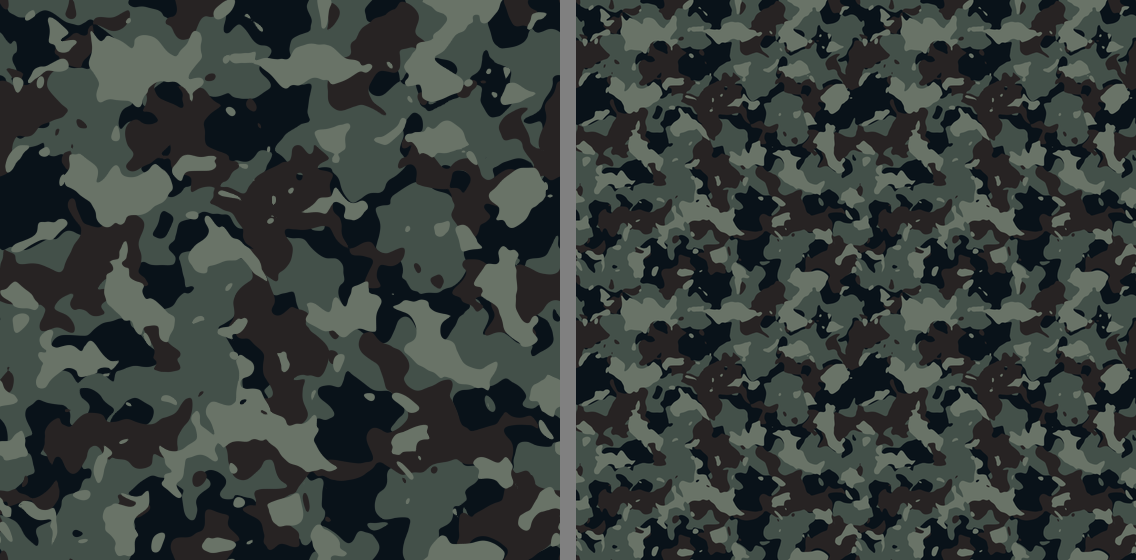
Left, the tile; right, the same tile 2 across and 2 down.
Reproduce this pattern procedurally as a Shadertoy shader.

```glsl
#define GREEN_SCALE 7.0
#define BROWN_SCALE 7.0
#define LIGHT_SCALE 9.0
#define SPOT_SCALE 16.0
#define GREEN_LEVEL -0.13
#define BROWN_LEVEL 0.60
#define LIGHT_LEVEL 0.80
#define WARP_SCALE 16.0
#define WARP_AMOUNT 0.007
#define ROUGHNESS 0.52

const vec3 BLACK = vec3(0.037, 0.070, 0.098);
const vec3 GREEN = vec3(0.262, 0.312, 0.288);
const vec3 BROWN = vec3(0.152, 0.138, 0.138);
const vec3 LIGHT = vec3(0.410, 0.450, 0.402);

// Two random values per cell; cells repeat after "period"
vec2 hash2(vec2 cell, float period, int seed) {
    uvec2 v = uvec2(mod(cell, period)) + uvec2(seed * 131, seed * 977);
    v = v * 1664525u + 1013904223u;
    v.x += v.y * 1664525u;
    v.y += v.x * 1664525u;
    v ^= v >> 16u;
    v.x += v.y * 1664525u;
    v.y += v.x * 1664525u;
    v ^= v >> 16u;
    return vec2(v & 0xffffu) / 65536.0;
}

float cornerSlope(vec2 cell, vec2 offset, float period, int seed) {
    float angle = 6.28319 * hash2(cell, period, seed).x;
    return dot(vec2(cos(angle), sin(angle)), offset);
}

// Wrapping gradient noise, scaled to unit deviation
float noise(vec2 uv, float period, int seed) {
    vec2 p = uv * period + 0.37 * float(seed);
    vec2 cell = floor(p), f = fract(p);
    vec2 w = f * f * f * (f * (f * 6.0 - 15.0) + 10.0);
    vec2 e = vec2(1, 0);
    float low = mix(cornerSlope(cell, f, period, seed),
                    cornerSlope(cell + e.xy, f - e.xy, period, seed), w.x);
    float high = mix(cornerSlope(cell + e.yx, f - e.yx, period, seed),
                     cornerSlope(cell + e.xx, f - e.xx, period, seed), w.x);
    return mix(low, high, w.y) / 0.216;
}

// Lobed patches: three octaves, normalised so levels act as quantiles
float patches(vec2 uv, float period, int seed) {
    float sum = 0.0, power = 0.0, gain = 1.0;
    for (int i = 0; i < 3; i++) {
        sum += gain * noise(uv, period, seed + i);
        power += gain * gain;
        gain *= ROUGHNESS;
        period *= 2.0;
    }
    return sum / sqrt(power);
}

// Scattered small ovals, positive inside
float spots(vec2 uv, float chance, int seed) {
    vec2 p = uv * SPOT_SCALE, base = floor(p);
    float field = -1.0;
    for (int y = -1; y <= 1; y++)
    for (int x = -1; x <= 1; x++) {
        vec2 cell = base + vec2(x, y);
        vec2 shape = hash2(cell, SPOT_SCALE, seed + 1);
        vec2 pick = hash2(cell, SPOT_SCALE, seed + 2);
        vec2 d = p - cell - 0.2 - 0.6 * hash2(cell, SPOT_SCALE, seed);
        float c = cos(6.28319 * shape.x), s = sin(6.28319 * shape.x);
        d = mat2(c, -s, s, c) * d * vec2(1.0, 1.0 + 0.6 * pick.y);
        float radius = mix(0.06, 0.25, shape.y);
        if (pick.x < chance) field = max(field, 1.0 - length(d) / radius);
    }
    return field;
}

// Antialiased coverage of the region where field > 0
float cover(float field) {
    float slope = length(vec2(dFdx(field), dFdy(field)));
    return smoothstep(-0.7, 0.7, field / max(slope, 1e-5));
}

void mainImage(out vec4 fragColor, in vec2 fragCoord) {
    vec2 uv = fragCoord / iResolution.xy;

    // Bend the outlines
    uv += WARP_AMOUNT * vec2(noise(uv, WARP_SCALE, 41), noise(uv, WARP_SCALE, 42));

    float green = patches(uv, GREEN_SCALE, 3) - GREEN_LEVEL;
    float brown = max(patches(uv, BROWN_SCALE, 11) - BROWN_LEVEL, spots(uv, 0.08, 51));
    float light = max(patches(uv, LIGHT_SCALE, 23) - LIGHT_LEVEL, spots(uv, 0.18, 61));

    // Stack the layers from dark to light
    vec3 color = mix(BLACK, GREEN, cover(green));
    color = mix(color, BROWN, cover(brown));
    color = mix(color, LIGHT, cover(light));
    fragColor = vec4(color, 1.0);
}
```
